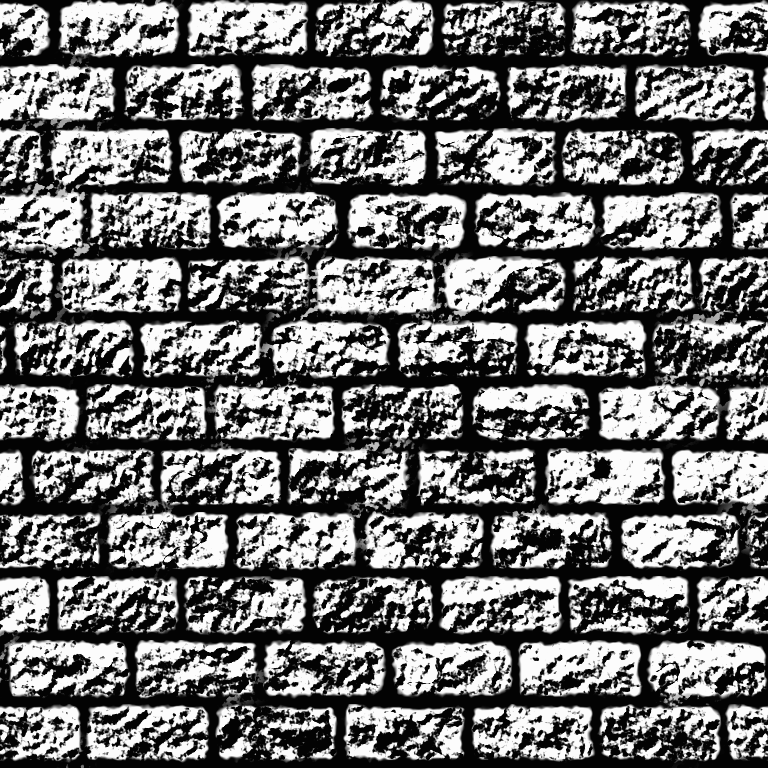
Give the GLSL for this texture, as a WebGL 1 fragment shader.

```glsl
precision highp float;
// Weathered brick wall in stark black and white: 12 uneven courses of 6 bricks.
uniform vec2 u_resolution;

float hash(vec2 p) {
  return fract(sin(dot(p, vec2(127.1, 311.7))) * 43758.5453);
}

float noise(vec2 p) {
  vec2 i = floor(p), f = fract(p);
  f = f * f * (3.0 - 2.0 * f);
  return mix(mix(hash(i), hash(i + vec2(1.0, 0.0)), f.x),
             mix(hash(i + vec2(0.0, 1.0)), hash(i + vec2(1.0, 1.0)), f.x), f.y);
}

// Height of the rough stone surface
float height(vec2 p) {
  float sum = 0.0, amp = 0.5;
  mat2 turn = mat2(1.6, 1.2, -1.2, 1.6);
  p *= 4.5;
  for (int i = 0; i < 4; i++) {
    sum += amp * noise(p);
    p = turn * p + 7.3;
    amp *= 0.62;
  }
  return sum;
}

// Slope towards a light at the upper left (y points down)
float relief(vec2 p) {
  vec2 toLight = vec2(0.022, 0.03);
  return height(p + toLight) - height(p - toLight);
}

float roundedBox(vec2 p, vec2 halfSize, float radius) {
  vec2 q = abs(p) - halfSize + radius;
  return length(max(q, 0.0)) + min(max(q.x, q.y), 0.0) - radius;
}

void main() {
  vec2 uv = gl_FragCoord.xy / u_resolution;
  uv.y = 1.0 - uv.y;

  // Courses, each shifted by an irregular bond
  float row = floor(uv.y * 12.0);
  float shift = 0.43 + 0.5 * row + 0.006 * row * row
              - 0.31 * exp(-1.3 * (row - 3.0) * (row - 3.0));
  float x = uv.x * 6.0 - shift;
  vec2 id = vec2(mod(floor(x), 6.0), row);
  vec2 local = vec2(fract(x) * 2.0, fract(uv.y * 12.0));

  // Per-brick variation
  float bright = hash(id + 3.1);
  float wear = hash(id + 17.7);
  float corner = hash(id + 41.3);
  vec2 p = local + 9.0 * id + 5.0;

  // Ragged brick outline
  float d = roundedBox(local - vec2(1.0, 0.455),
                       vec2(0.93 - 0.025 * wear, 0.41), mix(0.07, 0.26, corner * corner));
  d += 0.07 * (noise(p * 4.0) - 0.5) + 0.06 * (noise(p * 13.0) - 0.5);
  float brick = 1.0 - smoothstep(-0.035, 0.025, d);

  // Stone tone: grain, top light and pale worn rim
  float tone = mix(0.24, 0.68, bright) + 0.28 * (0.4 - local.y);
  tone += 4.2 * relief(p);
  tone += 0.5 * (noise(p * vec2(1.7, 2.6)) - 0.5);
  float rimLight = mix(0.45, 1.0, smoothstep(0.9, 0.3, local.y));
  tone += 0.75 * rimLight * exp(min(d, 0.0) * 13.0);

  // Smooth pale chips and dark cracks on the more worn bricks
  float flake = noise(p * vec2(1.8, 3.2) + 0.7 * noise(p * 5.0) + 31.0);
  tone += 0.5 * smoothstep(0.55, 0.63, flake) * smoothstep(0.1, 0.7, wear);
  float crack = 1.0 - smoothstep(0.0, 0.07, abs(flake - 0.46));
  tone -= 0.65 * crack * smoothstep(0.35, 0.8, wear) * smoothstep(0.0, -0.12, d);
  float stone = smoothstep(0.16, 0.82, tone);

  // Black mortar with scattered patches of crumbs
  vec2 wall = uv * vec2(12.0, 12.0) + 60.0;
  float patchy = smoothstep(0.68, 0.88, noise(wall * 0.85));
  float crumbs = patchy * smoothstep(0.04, 0.17, relief(wall));

  float shade = mix(0.75 * crumbs, stone, brick);
  gl_FragColor = vec4(vec3(mix(0.01, 0.99, shade)), 1.0);
}
```
